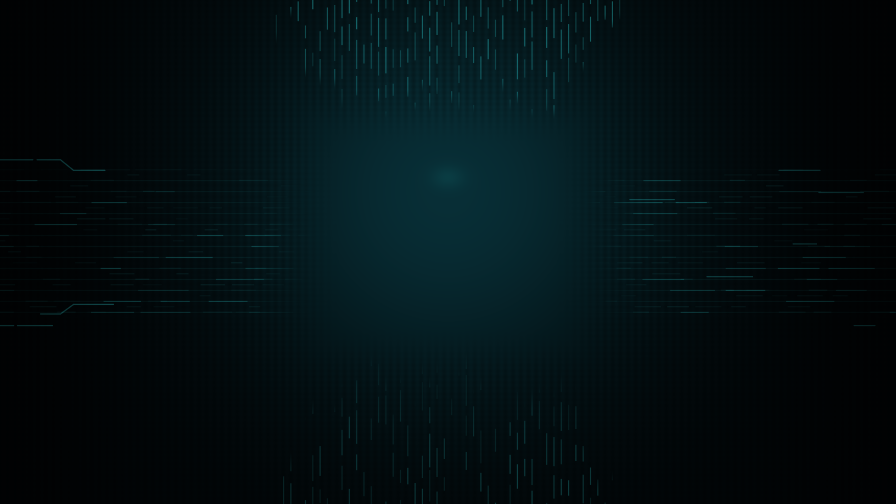
A Shadertoy shader for this background:

```glsl
// Dark teal circuit backdrop: a soft central glow framed by dashed data streams.

float pixelSize() { return 1.0 / iResolution.y; }

float hash(vec2 p) {
    vec3 q = fract(p.xyx * vec3(0.1031, 0.1030, 0.0973));
    q += dot(q, q.yzx + 33.33);
    return fract((q.x + q.y) * q.z);
}

// Smooth coverage of a stroke with the given half width
float stroke(float dist, float halfWidth) {
    return clamp((halfWidth - dist) / pixelSize() + 0.5, 0.0, 1.0);
}

float segment(vec2 p, vec2 a, vec2 b) {
    vec2 ab = b - a;
    float along = clamp(dot(p - a, ab) / dot(ab, ab), 0.0, 1.0);
    return length(p - a - ab * along);
}

// Parallel lanes along q.y, cut into dashes of random length and brightness
float dashes(vec2 q, float pitch, float period, float density, float seed) {
    float lane = floor(q.x / pitch);
    float across = abs(q.x - (lane + 0.5) * pitch);
    float t = q.y / period + 9.0 * hash(vec2(lane + 71.0, seed));
    float cell = floor(t);
    float chance = hash(vec2(lane + 40.0 * seed, cell + 53.0));
    float size = mix(0.35, 0.96, hash(vec2(cell + 17.0, lane + seed)));
    float along = abs(fract(t) - 0.5) * period;
    float lit = step(1.0 - density, chance) * (0.35 + 0.65 * fract(chance * 37.0));
    return lit * stroke(across, 0.0011) * stroke(along, 0.5 * size * period);
}

// Bent trace: outer run, diagonal, inner run
float bentTrace(vec2 p, float start, float end, float outerY, float innerY) {
    vec2 a = vec2(-0.769, outerY), b = vec2(-0.743, innerY);
    float d = min(segment(p, vec2(start, outerY), a), segment(p, a, b));
    return min(d, segment(p, b, vec2(end, innerY)));
}

void mainImage(out vec4 fragColor, in vec2 fragCoord) {
    vec2 p = (fragCoord - 0.5 * iResolution.xy) / iResolution.y;
    float side = abs(p.x);
    vec3 teal = vec3(0.10, 0.46, 0.46);

    // Broad glow with a small bright core
    vec2 g = p - vec2(0.0, 0.12);
    float glow = exp(-dot(g, g) / 0.17);
    vec3 color = vec3(0.004, 0.016, 0.022) + vec3(0.026, 0.165, 0.190) * glow;
    vec2 core = (p - vec2(0.0, 0.148)) / vec2(0.032, 0.022);
    color += vec3(0.010, 0.055, 0.050) * exp(-dot(core, core));

    // Fine woven texture outside the clear centre
    float clearing = smoothstep(0.20, 0.34, max(side, abs(p.y - 0.03) * 1.15));
    float weave = cos(p.x * 6.2832 / 0.0152) * 0.75 + cos(p.y * 6.2832 / 0.0115) * 0.25;
    color *= 1.0 + clearing * (0.14 * weave - 0.08);

    // Vertical streams falling from the top
    float topReach = 0.27 + 0.05 * smoothstep(0.22, 0.26, side)
                   + 0.10 * smoothstep(0.27, 0.31, side);
    float column = floor(p.x / 0.0145);
    topReach += 0.06 * hash(vec2(column + 90.0, 5.0));
    float topMask = smoothstep(topReach - 0.01, topReach + 0.02, p.y)
                  * (1.0 - smoothstep(0.33, 0.35, side));
    float streams = dashes(p, 0.0145, 0.062, 0.72, 1.0) * topMask
                  * mix(0.65, 1.0, smoothstep(0.27, 0.45, p.y));

    // Vertical streams rising from the bottom, fading toward the centre
    float lowReach = -0.21 - 0.11 * hash(vec2(column + 90.0, 8.0))
                   - 0.15 * smoothstep(0.24, 0.30, side);
    float lowMask = (1.0 - smoothstep(lowReach - 0.03, lowReach + 0.02, p.y))
                  * (1.0 - smoothstep(0.32, 0.34, side));
    streams += dashes(p, 0.0145, 0.070, 0.58, 2.0) * lowMask
             * mix(0.25, 0.62, smoothstep(-0.22, -0.42, p.y));
    color += teal * 0.72 * streams;

    // Horizontal bus lines on both sides
    float band = smoothstep(-0.133, -0.115, p.y) * (1.0 - smoothstep(0.150, 0.168, p.y));
    float bus = band * smoothstep(0.26, 0.42, side);
    float rail = abs(fract(p.y / 0.0218) - 0.5) * 0.0218;
    color += teal * 0.10 * bus * stroke(rail, 0.0011);
    color += teal * 0.38 * bus * dashes(p.yx, 0.0218, 0.105, 0.36, 3.0);
    color += teal * 0.16 * bus * dashes(p.yx + 0.005, 0.0109, 0.060, 0.30, 4.0);

    // Brighter traces at the left edge
    float trace = bentTrace(p, -0.815, -0.681, 0.183, 0.162);
    trace = min(trace, bentTrace(p, -0.808, -0.664, -0.123, -0.104));
    trace = min(trace, segment(p, vec2(-0.90, 0.183), vec2(-0.824, 0.183)));
    trace = min(trace, segment(p, vec2(-0.90, -0.146), vec2(-0.862, -0.146)));
    trace = min(trace, segment(p, vec2(-0.854, -0.146), vec2(-0.785, -0.146)));
    color += teal * 0.62 * stroke(trace, 0.0012);

    // Short traces on the right
    float mark = segment(p, vec2(0.657, 0.162), vec2(0.738, 0.162));
    mark = min(mark, segment(p, vec2(0.736, 0.118), vec2(0.824, 0.118)));
    mark = min(mark, segment(p, vec2(0.361, 0.104), vec2(0.449, 0.104)));
    mark = min(mark, segment(p, vec2(0.685, 0.016), vec2(0.731, 0.016)));
    mark = min(mark, segment(p, vec2(0.514, -0.049), vec2(0.604, -0.049)));
    mark = min(mark, segment(p, vec2(0.806, -0.146), vec2(0.847, -0.146)));
    color += teal * 0.45 * stroke(mark, 0.0011);

    // Darken the far edges
    color *= 1.0 - 0.45 * smoothstep(0.55, 0.90, side);
    fragColor = vec4(color, 1.0);
}
```
